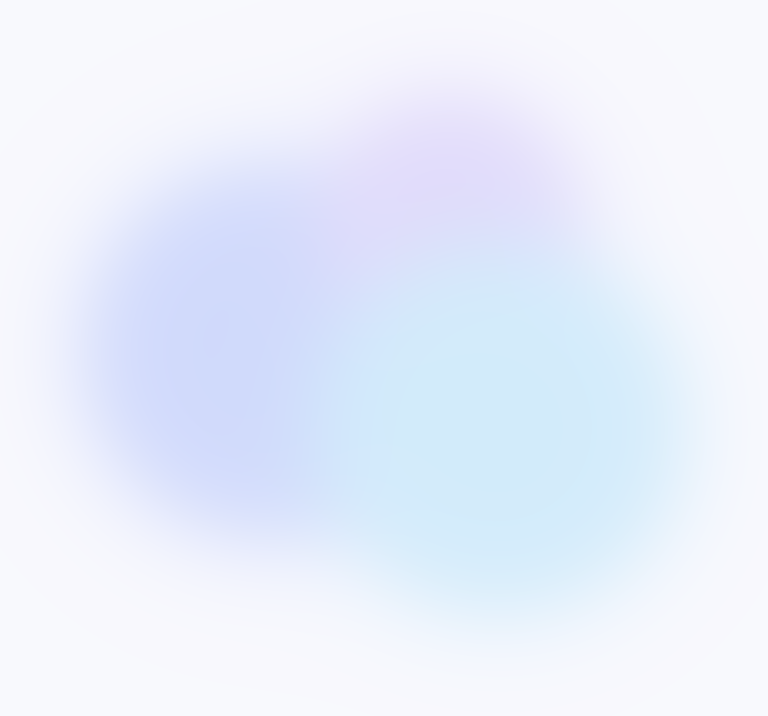
Give the GLSL for this background, as a WebGL 1 fragment shader.

```glsl
precision highp float;

uniform vec2 u_resolution;

#define PAPER vec3(0.974, 0.975, 0.994)
#define INDIGO vec3(0.815, 0.851, 0.986)
#define VIOLET vec3(0.882, 0.855, 0.982)
#define CYAN vec3(0.824, 0.922, 0.982)
// Discs: centre x, centre y, radius, in canvas heights from the middle
#define INDIGO_DISC vec3(-0.159, 0.010, 0.262)
#define VIOLET_DISC vec3(0.095, 0.187, 0.177)
#define CYAN_DISC vec3(0.162, -0.099, 0.257)
#define SOFTNESS 0.037

// Coverage of a disc with a wide, blurred rim
float softDisc(vec2 p, vec3 disc) {
  float edge = length(p - disc.xy) - disc.z;
  return 1.0 / (1.0 + exp(edge / SOFTNESS));
}

void main() {
  vec2 p = (gl_FragCoord.xy - 0.5 * u_resolution) / u_resolution.y;

  // Layers from back to front
  vec3 color = PAPER;
  color = mix(color, INDIGO, softDisc(p, INDIGO_DISC));
  color = mix(color, VIOLET, softDisc(p, VIOLET_DISC));
  color = mix(color, CYAN, softDisc(p, CYAN_DISC));

  gl_FragColor = vec4(color, 1.0);
}
```
